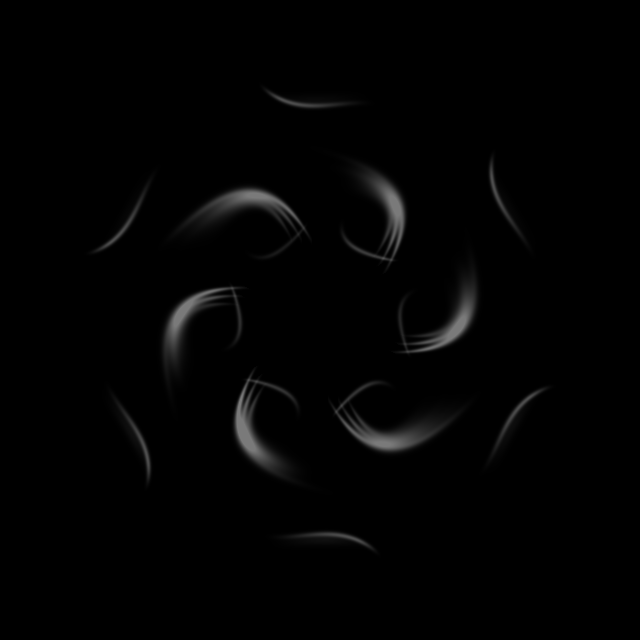
This background is drawn by a Shadertoy shader. Its source:

```glsl
const float SECTORS = 6.0;
const int STRANDS = 9;

float hash(vec2 p) {
    return fract(sin(dot(p, vec2(12.99, 78.23))) * 4375.85);
}

vec2 rotate(vec2 p, float angle) {
    float c = cos(angle), s = sin(angle);
    return vec2(c * p.x - s * p.y, s * p.x + c * p.y);
}

// Soft filament along a cubic; widths and fades are vec2(first, last)
float filament(vec2 p, vec2 start, float span, vec3 cubic, vec2 widths, vec2 rise, vec2 fall) {
    float t = (p.x - start.x) / span;
    if (t < 0.0 || t > 1.1) return 0.0;
    float height = start.y + t * (cubic.x + t * (cubic.y + t * cubic.z));
    float slope = (cubic.x + t * (2.0 * cubic.y + 3.0 * t * cubic.z)) / span;
    float d = (p.y - height) / sqrt(1.0 + slope * slope);
    float width = mix(widths.x, widths.y, smoothstep(0.0, 0.45, t));
    float envelope = smoothstep(rise.x, rise.y, t) * (1.0 - smoothstep(fall.x, fall.y, t));
    return envelope * exp(-d * d / (width * width));
}

// Bundle of strands sharing three roots and fanning out towards the tail
float plume(vec2 p, float id, float tail) {
    vec3 arch = vec3(41.1, -63.3, 20.8);
    float light = 0.0;
    for (int k = 0; k < STRANDS; k++) {
        float r = hash(vec2(float(k) + 1.0, id + 3.0));
        float w = clamp((float(k) + 0.7 * (r - 0.5)) / float(STRANDS - 1), 0.0, 1.0);
        float root = float(k / 3) * 0.5;
        vec2 start = vec2(mix(-1.3, -4.3, root), 12.4);
        float span = mix(-24.2, -13.7, w);
        vec3 cubic = arch * mix(1.0, 0.72, w);
        float reach = mix(0.75, 1.05, max(tail, 0.6 * r));
        float strength = mix(0.17, 0.06, w) * mix(0.55, 1.3, r);
        light += strength * filament(p, start, span, cubic, vec2(0.22, 0.8),
                                     vec2(-0.03, 0.16), vec2(0.3, reach));
    }
    // Long faint trail on the outer edge
    light += 0.12 * tail * filament(p, vec2(-1.3, 12.4), -24.2, arch, vec2(0.25, 0.5),
                                    vec2(0.2, 0.55), vec2(0.6, 1.02));
    return light;
}

float hook(vec2 p, float strength) {
    return strength * filament(p, vec2(-1.75, 15.2), -10.2, vec3(-11.8, 1.95, 5.5),
                               vec2(0.23, 0.36), vec2(0.0, 0.15), vec2(0.45, 1.03));
}

float outerArc(vec2 p, float id) {
    vec2 start = vec2(-9.75, 37.0);
    vec3 cubic = vec3(-17.7, 28.1, -13.6);
    float line = filament(p, start, 18.4, cubic, vec2(0.33, 0.4),
                          vec2(0.0, 0.22), vec2(0.25, 1.03));
    float veil = filament(p, start, 18.4, cubic * 0.75, vec2(0.3, 0.8),
                          vec2(0.1, 0.5), vec2(0.45, 1.0));
    return 0.3 * line + mix(0.02, 0.06, hash(vec2(id, 8.0))) * veil;
}

void mainImage(out vec4 fragColor, in vec2 fragCoord) {
    // Hundredths of the canvas, measured from its centre
    vec2 p = 100.0 * (fragCoord - 0.5 * iResolution.xy) / min(iResolution.x, iResolution.y);
    float tails[6] = float[6](0.9, 0.2, 0.15, 0.8, 0.3, 0.5);
    float hooks[6] = float[6](0.1, 0.23, 0.14, 0.2, 0.2, 0.18);

    // Sixfold pinwheel
    float light = 0.0;
    for (int i = 0; i < int(SECTORS); i++) {
        float id = float(i);
        vec2 q = rotate(p, 6.28318 * id / SECTORS);
        light += plume(q, id, tails[i]) + hook(q, hooks[i]) + outerArc(q, id);
    }
    fragColor = vec4(vec3(min(light, 0.48)), 1.0);
}
```
